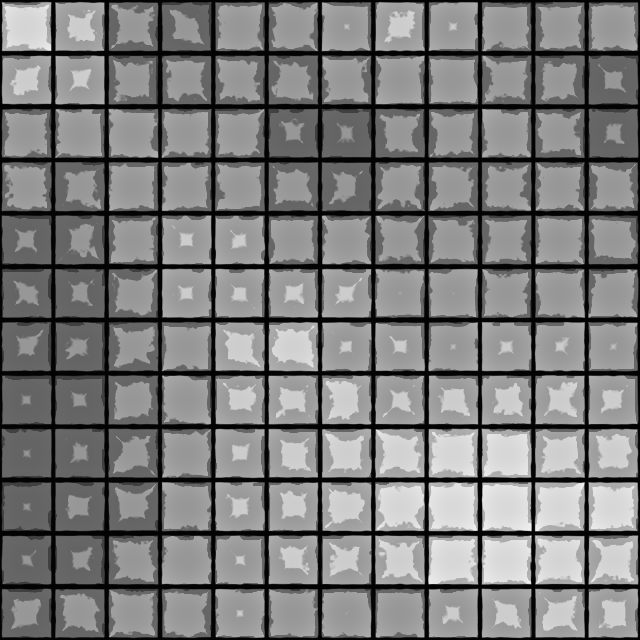
Write a WebGL 1 fragment shader that draws this texture map.

```glsl
precision highp float;
// Grey grid of 12 by 12 worn tiles with jagged, stepped plateaus between black joints.

#define TILES 12.0
#define JOINT_HALF vec2(0.039, 0.046)
#define JOINT_SOFT 0.016
#define STEP_SOFT 0.06
#define RAGGED 0.85
#define CORNER_SPIKE 0.24
#define TILE_JITTER 0.26
#define EDGE_WEAR 1.15
#define JOINT_TONE 0.01

uniform vec2 u_resolution;

float hash(vec2 p) {
  p = fract(p * vec2(0.1031, 0.1137));
  p += dot(p, p.yx + 33.33);
  return fract((p.x + p.y) * p.x * 17.0);
}

float noise(vec2 p) {
  vec2 i = floor(p);
  vec2 f = fract(p);
  f = f * f * (3.0 - 2.0 * f);
  float low = mix(hash(i), hash(i + vec2(1.0, 0.0)), f.x);
  float high = mix(hash(i + vec2(0.0, 1.0)), hash(i + vec2(1.0)), f.x);
  return mix(low, high, f.y);
}

float blob(vec2 p, vec2 centre, vec2 radius) {
  vec2 d = (p - centre) / radius;
  return exp(-dot(d, d));
}

// Broad light and dark areas; one height per tile.
float tileHeight(vec2 tile) {
  vec2 c = (tile + 0.5) / TILES;
  float h = 1.78;
  h += 1.10 * blob(c, vec2(0.77, 0.19), vec2(0.45, 0.23));
  h += 0.60 * blob(c, vec2(0.42, 0.46), vec2(0.13));
  h += 0.45 * blob(c, vec2(0.30, 0.64), vec2(0.11));
  h += 1.05 * blob(c, vec2(0.04, 0.95), vec2(0.12));
  h += 0.55 * blob(c, vec2(0.63, 0.97), vec2(0.10));
  h -= 0.85 * blob(c, vec2(0.05, 0.30), vec2(0.20, 0.36));
  h -= 0.80 * blob(c, vec2(0.52, 0.77), vec2(0.09));
  h -= 0.55 * blob(c, vec2(0.97, 0.82), vec2(0.10));
  h -= 0.35 * blob(c, vec2(0.27, 0.94), vec2(0.09));
  h -= 0.40 * blob(c, vec2(0.65, 0.04), vec2(0.22, 0.06));
  h += (hash(tile + 7.0) - 0.5) * TILE_JITTER;
  return clamp(h, 1.07, 2.95);
}

// Fall from the tile centre to its rim, with spikes along the diagonals.
float tileDrop(vec2 p, vec2 grid) {
  vec2 a = abs(p);
  float rim = max(a.x, a.y);
  float diagonal = pow(min(a.x, a.y) / max(rim, 0.001), 6.0);
  float drop = pow(rim / 0.46, 1.25) * (1.0 - CORNER_SPIKE * diagonal);
  float rough = (noise(grid * 3.1) - 0.5) * 0.45
              + (noise(grid * 9.0) - 0.5) * 0.35
              + (noise(grid * 21.0) - 0.5) * 0.20;
  drop += rough * RAGGED * smoothstep(0.0, 0.32, rim);
  // Dark slivers, strongest along the top and right rims.
  float wear = max(p.y + 0.02, max(p.x, rim - 0.03));
  float patches = smoothstep(0.3, 0.8, noise(grid * 4.3 + 19.0));
  return drop + EDGE_WEAR * patches * smoothstep(0.37, 0.46, wear);
}

float above(float height, float level) {
  return smoothstep(level - STEP_SOFT, level + STEP_SOFT, height);
}

void main() {
  vec2 grid = gl_FragCoord.xy / u_resolution * TILES;
  vec2 tile = floor(grid);
  vec2 p = fract(grid) - 0.5;
  float base = tileHeight(tile);
  float height = base - tileDrop(p, grid);

  // Stepped tones with a soft glow toward the tile corners.
  float middle = above(height, 1.0);
  float tone = 0.24 + 0.15 * above(height, 0.0) + 0.20 * middle
             + 0.21 * above(height, 2.0);
  tone += dot(p, p) * mix(0.06, 0.24, middle);
  tone += 0.05 * middle * smoothstep(2.4, 2.95, base);

  // Joints with slightly uneven edges.
  vec2 gap = 0.5 - abs(p) - JOINT_HALF;
  gap += (noise(grid * 8.0 + 41.0) - 0.5) * 0.018;
  vec2 cover = smoothstep(vec2(-JOINT_SOFT), vec2(JOINT_SOFT), gap);
  tone = mix(JOINT_TONE, tone, cover.x * cover.y);

  gl_FragColor = vec4(vec3(tone), 1.0);
}
```
